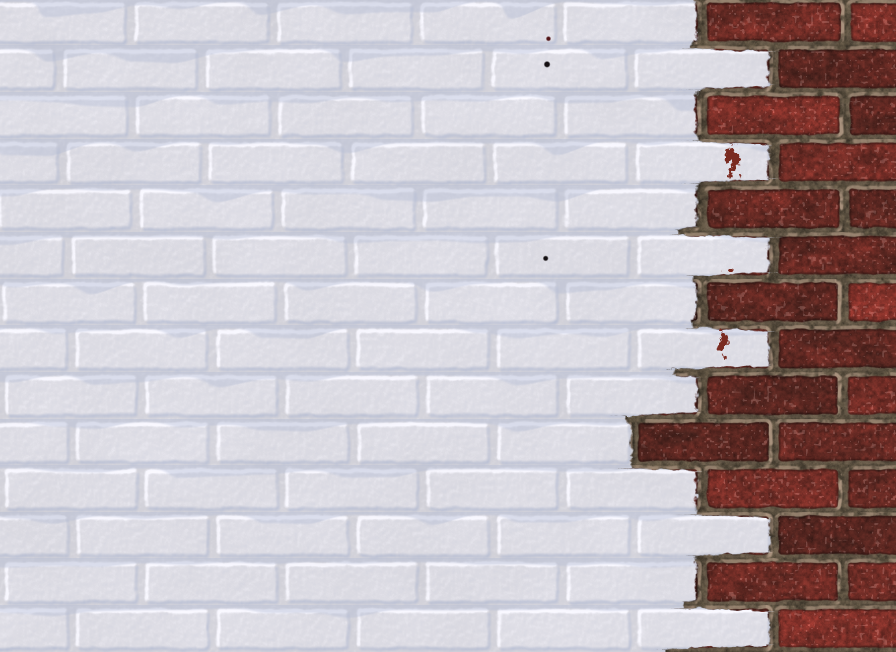
This texture is drawn by a Shadertoy shader. Its source:

```glsl
#define ROWS 13.98
#define JOINT_EVEN 15.06
#define JOINT_ODD 16.59
#define HALF_HEIGHT 0.41
#define JOINT_HALF 0.11
#define BUMP 0.32
#define SHADOW_DEPTH 0.34
#define PAINT vec3(0.865, 0.862, 0.892)
#define PAINT_SHADE vec3(0.71, 0.74, 0.83)
#define MORTAR vec3(0.33, 0.29, 0.23)
#define MORTAR_LIGHT vec3(0.66, 0.57, 0.49)

float hash(vec2 p) {
    vec3 a = fract(vec3(p.xyx) * 0.1031);
    a += dot(a, a.yzx + 33.33);
    return fract((a.x + a.y) * a.z);
}

float noise(vec2 p) {
    vec2 i = floor(p), f = fract(p);
    f = f * f * (3.0 - 2.0 * f);
    return mix(mix(hash(i), hash(i + vec2(1, 0)), f.x),
               mix(hash(i + vec2(0, 1)), hash(i + vec2(1, 1)), f.x), f.y);
}

float fbm(vec2 p) {
    return 0.55 * noise(p) + 0.3 * noise(p * 2.1 + 7.3) + 0.15 * noise(p * 4.3 + 3.1);
}

// Signed distance to the nearest brick; one unit is one course, y points down
float brickDistance(vec2 q, out vec2 id, out vec2 local) {
    float y = q.y + 0.025;
    float row = floor(y);
    float pitch = mix(3.07, 3.01, smoothstep(0.0, 8.0, row));
    float k = (q.x - mix(JOINT_EVEN, JOINT_ODD, mod(row, 2.0))) / pitch;
    id = vec2(floor(k), row);
    local = vec2((fract(k) - 0.5) * pitch, fract(y) - 0.5);
    vec2 d = abs(local) - vec2(0.5 * pitch - JOINT_HALF, HALF_HEIGHT) + 0.07;
    float box = length(max(d, 0.0)) + min(max(d.x, d.y), 0.0) - 0.07;
    return box + 0.07 * (fbm(q * 3.5) - 0.5);
}

// Relief of the painted surface: soft brick edges plus stucco grain
float relief(vec2 q) {
    vec2 id, local;
    float d = brickDistance(q, id, local);
    return smoothstep(0.05, -0.05, d) + BUMP * fbm(q * 11.0);
}

vec3 paintedWall(vec2 q, float d, vec2 id, vec2 local) {
    float lit = relief(q) - relief(q - vec2(0.045, 0.065));
    vec3 col = mix(PAINT * 0.955, PAINT, smoothstep(0.05, -0.04, d));
    col = mix(col, PAINT_SHADE, clamp(-lit * 0.72, 0.0, 0.85));
    col += 0.17 * clamp(lit, 0.0, 0.6);
    // Slanted shadows hanging from the course above
    float slant = noise(vec2(q.x * 1.1 + local.y, id.y * 7.7));
    float depth = SHADOW_DEPTH * slant * slant * mix(1.2, 0.6, id.y / ROWS);
    float shadow = smoothstep(-0.03, 0.04, depth - local.y - 0.43);
    col = mix(col, PAINT_SHADE, 0.45 * shadow);
    return col * (0.985 + 0.035 * fbm(q * 0.9));
}

vec3 bareWall(vec2 q, float d, vec2 id, vec2 local, float aa) {
    float grain = fbm(q * 12.0);
    vec3 mortar = MORTAR * (0.6 + 0.8 * grain);
    // Pale lime rims, strongest along the top and right of each brick
    float rim = smoothstep(0.075, 0.02, abs(d - 0.035));
    float side = smoothstep(1.3, 1.45, local.x) + 0.55 * smoothstep(-0.36, -0.42, local.y) + 0.2;
    mortar = mix(mortar, MORTAR_LIGHT, rim * min(side, 1.0) * smoothstep(0.25, 0.6, fbm(q * 5.0)));
    // Fired clay with a tone of its own per brick
    float tone = clamp(0.65 * hash(id + 31.0) + 0.7 * fbm(q * vec2(1.5, 3.0)) - 0.15, 0.0, 1.0);
    vec3 clay = mix(vec3(0.27, 0.13, 0.11), vec3(0.54, 0.20, 0.17), tone);
    clay *= 0.68 + 0.64 * grain;
    clay += 0.13 * smoothstep(0.72, 0.9, noise(q * 17.0));
    clay *= mix(0.65, 1.0, smoothstep(0.0, -0.07, d));
    return mix(mortar, clay, smoothstep(aa, -aa, d));
}

// Right-hand end of the paint on each course
float paintEnd(float row) {
    return row == 9.0 ? 13.53 : mix(14.92, 16.47, mod(row, 2.0));
}

// Signed distance past the ragged paint edge, pulled back along the bed joints
float paintMargin(vec2 q, vec2 id, vec2 local) {
    float neighbour = id.y + (local.y < 0.0 ? -1.0 : 1.0);
    float own = paintEnd(id.y);
    float spur = 0.65 * pow(hash(vec2(floor(q.y + 0.525), 5.0)), 3.0);
    float bed = smoothstep(0.36, 0.45, abs(local.y) + 0.1 * (fbm(q * 5.0) - 0.5));
    float end = mix(own, min(own, paintEnd(neighbour)) - spur, bed);
    return q.x - end + 0.18 * (fbm(q * 6.0) - 0.5);
}

float spot(vec2 q, vec2 centre, float radius, float aa) {
    return smoothstep(aa, -aa, length(q - centre) - radius);
}

// Flaked paint broken up by noise inside an ellipse
float chip(vec2 q, vec2 centre, vec2 size) {
    float inside = 1.0 - length((q - centre) / size);
    return smoothstep(0.0, 0.12, min(inside * 0.6 + fbm(q * 9.0) - 0.72, inside));
}

void mainImage(out vec4 fragColor, in vec2 fragCoord) {
    float aa = ROWS / iResolution.y;
    vec2 q = vec2(fragCoord.x, iResolution.y - fragCoord.y) * aa;
    vec2 id, local;
    float d = brickDistance(q, id, local);

    vec3 paint = paintedWall(q, d, id, local);
    vec3 bare = bareWall(q, d, id, local, aa);
    float margin = paintMargin(q, id, local);
    float w = clamp(fwidth(margin), aa, 0.5);
    bare *= mix(0.7, 1.0, smoothstep(0.0, 0.14, margin));
    vec3 col = mix(paint, bare, smoothstep(-w, w, margin));

    // Flakes and drilled holes
    float flakes = max(chip(q, vec2(15.72, 3.48), vec2(0.24, 0.48)),
                   max(chip(q, vec2(15.5, 7.4), vec2(0.16, 0.4)),
                       chip(q, vec2(15.65, 5.8), vec2(0.2, 0.09))));
    col = mix(col, vec3(0.48, 0.17, 0.13), flakes);
    float holes = max(spot(q, vec2(11.73, 1.38), 0.06, aa), spot(q, vec2(11.70, 5.54), 0.05, aa));
    col = mix(col, vec3(0.08, 0.06, 0.07), holes);
    col = mix(col, vec3(0.32, 0.08, 0.09), spot(q, vec2(11.76, 0.83), 0.045, aa));
    fragColor = vec4(clamp(col, 0.0, 1.0), 1.0);
}
```
